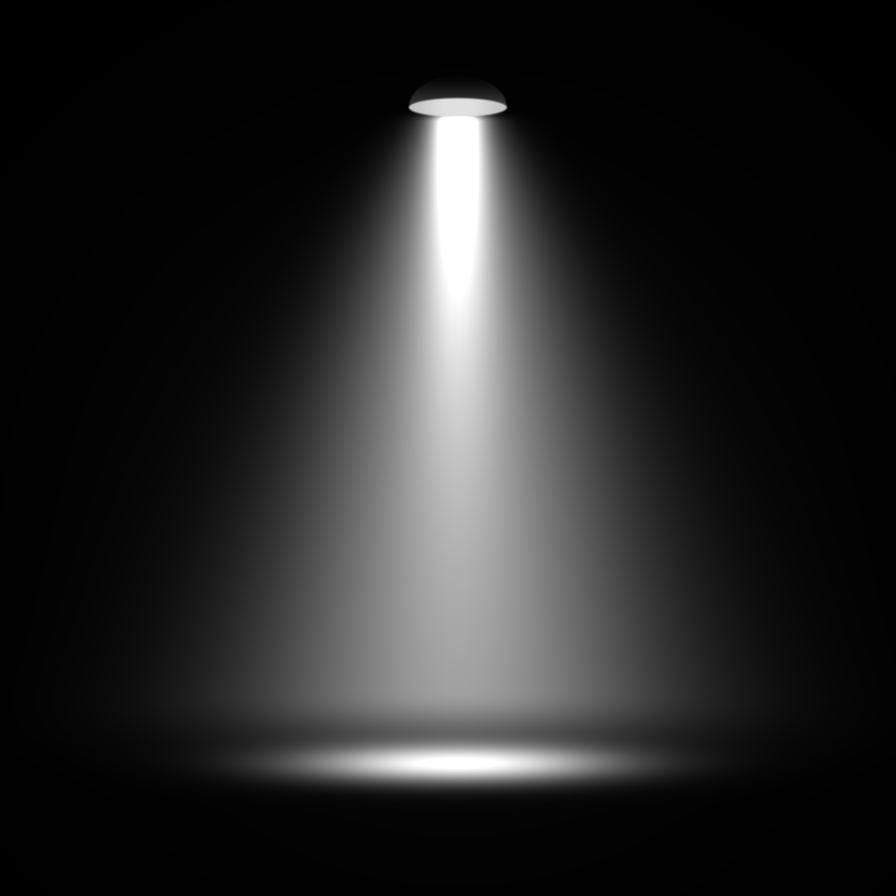
Reproduce this background procedurally as a Shadertoy shader.

```glsl
// A stage spotlight in a dark room: a small lamp sends a widening cone of light
// down to a flat pool on the floor. The cone is a broad Gaussian plus a bright
// core, both spreading with depth; the lamp is made of two soft ellipses.

#define LAMP_POS vec2(0.511, 0.880)
#define LAMP_RADII vec2(0.0545, 0.0105)
#define DOME_RADII vec2(0.0545, 0.0360)
#define POOL_POS vec2(0.511, 0.147)
#define POOL_SPREAD vec2(0.170, 0.0205)
#define BEAM_LEVEL 0.62
#define CORE_LEVEL 1.20
#define CORE_DECAY 5.5
#define AMBIENT_LEVEL 0.038

float gaussian(vec2 q) {
    return exp(-dot(q, q));
}

// Approximate signed distance to an ellipse centred on the origin.
float ellipseDistance(vec2 q, vec2 radii) {
    float k = length(q / radii);
    float slope = length(q / (radii * radii));
    return k * (k - 1.0) / max(slope, 1e-4);
}

float softFill(float dist, float blur) {
    return 1.0 - smoothstep(-blur, blur, dist);
}

// Cone of light, fading in below the lamp and out above the floor.
float beam(vec2 p) {
    float depth = max(LAMP_POS.y - p.y, 0.0);
    float x = p.x - LAMP_POS.x;
    float wideSpread = 0.030 + 0.28 * pow(depth, 0.8);
    float coreSpread = 0.024 + 0.075 * depth;
    float wide = (BEAM_LEVEL - 0.08 * depth) * gaussian(vec2(x / wideSpread, 0.0));
    float core = CORE_LEVEL * exp(-CORE_DECAY * depth)
               * gaussian(vec2(x / coreSpread, 0.0));
    float fadeIn = smoothstep(0.0, 0.016, depth);
    float fadeOut = smoothstep(0.130, 0.230, p.y);
    return (wide + core) * fadeIn * fadeOut;
}

void mainImage(out vec4 fragColor, in vec2 fragCoord) {
    float size = min(iResolution.x, iResolution.y);
    vec2 p = (fragCoord - 0.5 * iResolution.xy) / size + 0.5;
    float blur = max(1.0 / size, 0.0018);

    // Room haze, cone and floor pool
    float haze = AMBIENT_LEVEL * gaussian((p - vec2(0.511, 0.43)) / vec2(0.37, 0.36));
    float pool = gaussian((p - POOL_POS) / POOL_SPREAD);
    float light = haze + beam(p) + pool;

    // Lamp: a dim dome above a bright disc
    vec2 q = p - LAMP_POS;
    float dome = softFill(ellipseDistance(q, DOME_RADII), blur) * step(0.0, q.y);
    float domeShade = mix(0.20, 0.02, smoothstep(0.0, DOME_RADII.y, q.y));
    light = mix(light, domeShade, dome);

    float disc = softFill(ellipseDistance(q, LAMP_RADII), blur);
    float discShade = mix(0.88, 0.76, smoothstep(0.2, 1.0, abs(q.x) / LAMP_RADII.x));
    light = mix(light, discShade, disc);

    fragColor = vec4(vec3(clamp(light, 0.0, 1.0)), 1.0);
}
```
